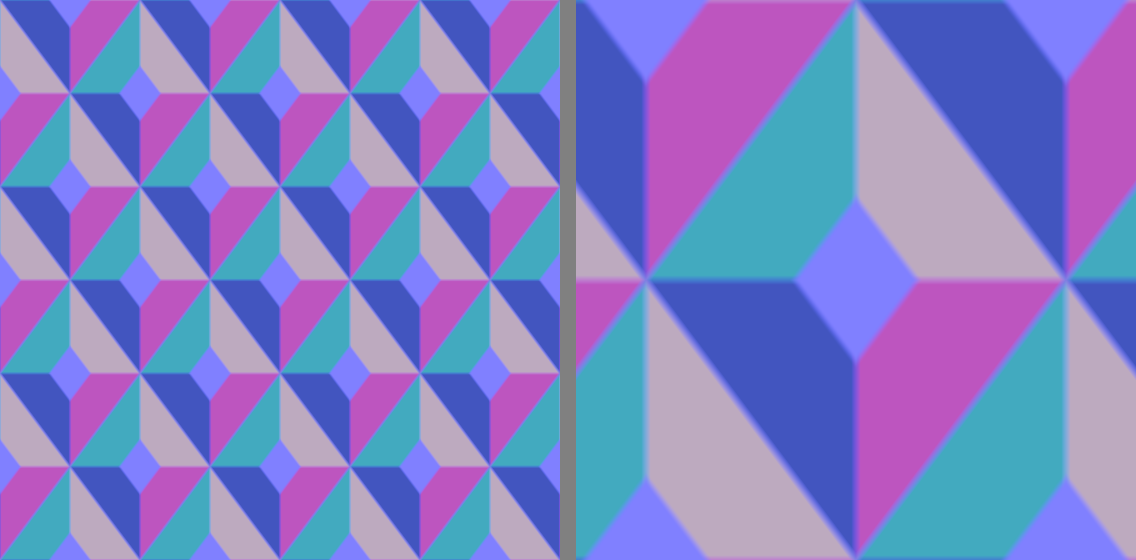
Left: the whole. Right: its middle third, enlarged.
Write a Shadertoy shader that draws this texture map.

```glsl
// Tangent-space normal map of staggered four-sided pyramids with flat diamond tops.

const vec2  REPEATS     = vec2(4.0, 3.0);     // pyramids across and down, per stagger row
const vec2  FACE_TILT   = vec2(0.485, 0.33);  // sideways lean of each face
const float FACE_LENGTH = 0.772;              // normal length on the faces
const float TOP_LENGTH  = 1.0;                // normal length on the flat tops
const float TOP_SIZE    = 0.293;              // flat top relative to its rhombus
const float EDGE        = 0.0028;             // half width of the bevelled edges

float diamondNorm(vec2 p) {
    return abs(p.x) + abs(p.y);
}

// Offset from the nearest rhombus centre, in units of one repeat.
vec2 staggeredCell(vec2 p) {
    vec2 a = p - vec2(0.5, 0.0);
    vec2 b = p - vec2(0.0, 0.5);
    a -= floor(a + 0.5);
    b -= floor(b + 0.5);
    return diamondNorm(a) < diamondNorm(b) ? a : b;
}

void mainImage(out vec4 fragColor, in vec2 fragCoord) {
    vec2 uv = fragCoord / iResolution.xy;
    float bevel = max(EDGE, 0.75 / min(iResolution.x, iResolution.y));

    // Rhombus level: 0 at the centre, 1 on the outline
    vec2 cell = staggeredCell(uv * REPEATS);
    float level = 2.0 * diamondNorm(cell);
    float levelSlope = 2.0 * length(REPEATS);

    // Soft masks measured in canvas units
    float valley = clamp((1.0 - level) / (levelSlope * bevel), 0.0, 1.0);
    float face = smoothstep(-bevel, bevel, (level - TOP_SIZE) / levelSlope);
    vec2 side = clamp(cell / (REPEATS * bevel), -1.0, 1.0);

    // Faces lean away from the centre; blended edges keep the normal length
    vec2 tilt = FACE_TILT * side * valley * face;
    float len = mix(TOP_LENGTH, FACE_LENGTH, face);
    float height = sqrt(max(len * len - dot(tilt, tilt), 0.0));

    fragColor = vec4(0.5 + 0.5 * vec3(tilt, height), 1.0);
}
```
